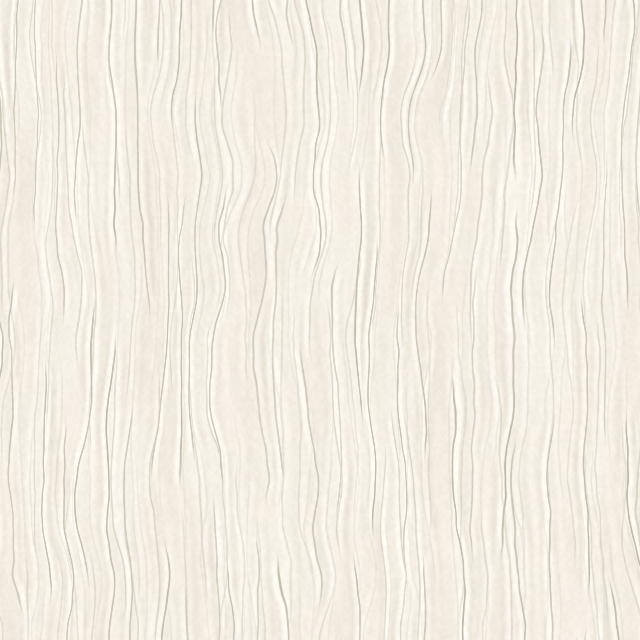
This texture is drawn by a WebGL 1 fragment shader. Its source:

```glsl
precision highp float;
// Cream wallpaper with upright, wandering creases: each crease is a thin
// groove with a pale ridge on one side and a soft shadow on the other.
// Creases are finite segments in jittered columns, over streaks and fine grain.

uniform vec2 u_resolution;

#define COLUMNS 26.0        // creases across the canvas in the main layer
#define SEGMENT 0.62        // height of the cell holding one crease
#define GROOVE_WIDTH 0.0011 // half width of a groove
#define RIDGE_WIDTH 0.0042  // width of the pale ridge
#define WANDER 0.034        // sideways sway shared by neighbouring creases
#define WIGGLE 0.019        // sideways sway of each single crease
#define GRAIN 0.042         // brightness range of the fine grain
#define CREAM vec3(0.957, 0.929, 0.888)
#define PALE vec3(0.992, 0.980, 0.950)
#define SHADE vec3(0.912, 0.880, 0.832)
#define GROOVE vec3(0.750, 0.728, 0.660)

float hash(vec2 p) {
  return fract(sin(dot(p, vec2(127.1, 311.7))) * 43758.5453);
}

float noise(vec2 p) {
  vec2 i = floor(p);
  vec2 f = fract(p);
  f = f * f * (3.0 - 2.0 * f);
  float low = mix(hash(i), hash(i + vec2(1.0, 0.0)), f.x);
  float high = mix(hash(i + vec2(0.0, 1.0)), hash(i + vec2(1.0, 1.0)), f.x);
  return mix(low, high, f.y);
}

// Bends the plane so that neighbouring creases sway together.
float sway(vec2 p) {
  float broad = noise(p * vec2(6.0, 4.0)) - 0.5;
  float small = noise(p * vec2(12.0, 11.0) + 31.0) - 0.5;
  return WANDER * (broad + 0.5 * small);
}

// One layer of creases: x is the relief (ridge minus shadow), y the groove.
vec2 creases(vec2 p, float columns, float seed, float pixel) {
  float relief = 0.0;
  float groove = 0.0;
  float column = floor(p.x * columns);
  for (int n = -2; n <= 2; n++) {
    float id = column + float(n);
    float along = p.y / SEGMENT + hash(vec2(id, seed)) * 7.0;
    vec2 cell = vec2(id + seed * 3.7, floor(along));
    float t = fract(along);

    // Centre line: jitter, lean, slow wiggle and a little roughness.
    float jitter = 0.7 * (hash(cell + 3.1) - 0.5);
    float lean = 0.9 * (hash(cell + 7.7) - 0.5) * (t - 0.5);
    float center = (id + 0.5 + jitter + lean) / columns;
    center += WIGGLE * (noise(vec2(p.y * 8.5, id * 5.3 + seed)) - 0.5);
    center += 0.0028 * (noise(vec2(p.y * 40.0, id * 3.1 + seed)) - 0.5);

    // Short tapered ends and nearly even depth along the crease.
    float start = 0.2 * hash(cell + 11.3);
    float stop = 1.0 - 0.2 * hash(cell + 17.9);
    float taper = smoothstep(start, start + 0.08, t)
                * (1.0 - smoothstep(stop - 0.08, stop, t));
    float depth = taper * (0.6 + 0.4 * hash(cell + 23.0));
    depth *= 0.75 + 0.4 * noise(vec2(p.y * 9.0, id * 2.3 + seed));

    // Cross section, with the main ridge on a random side.
    float side = hash(cell + 29.0) < 0.5 ? -1.0 : 1.0;
    float d = (p.x - center) * side;
    float ridge = exp(-pow((d - 1.1 * RIDGE_WIDTH) / RIDGE_WIDTH, 2.0));
    float rim = exp(-pow((d + 0.004) / 0.0022, 2.0));
    float shadow = exp(-pow((d - 0.0125) / 0.004, 2.0));
    float halfWidth = GROOVE_WIDTH * (0.6 + 0.4 * taper);
    float cut = 1.0 - smoothstep(halfWidth - 0.5 * pixel,
                                 halfWidth + 0.7 * pixel, abs(d));
    relief += depth * (1.1 * ridge + 0.35 * rim - 0.5 * shadow);
    groove = max(groove, depth * cut);
  }
  return vec2(relief, groove);
}

void main() {
  float size = min(u_resolution.x, u_resolution.y);
  vec2 uv = gl_FragCoord.xy / size;
  float pixel = 1.0 / size;
  vec2 p = vec2(uv.x + sway(uv), uv.y);

  // Soft upright streaks of the ground, mostly narrow ones.
  float streak = 0.4 * noise(p * vec2(32.0, 3.0))
               + 0.6 * noise(p * vec2(105.0, 7.0) + 9.0);
  float relief = 0.06 + 1.2 * (streak - 0.5);
  float groove = 0.0;

  // Deep creases first, then fainter and denser ones.
  float strength = 1.0;
  for (int layer = 0; layer < 3; layer++) {
    float order = float(layer);
    vec2 fold = creases(p, COLUMNS + 5.0 * order, 5.0 + 13.0 * order, pixel);
    relief += fold.x * mix(0.35, 1.0, strength);
    groove = max(groove, fold.y * strength);
    strength *= 0.45;
  }

  // Colour by relief, cut the grooves, add grain.
  vec3 color = mix(CREAM, PALE, clamp(relief, 0.0, 1.0));
  color = mix(color, SHADE, clamp(-relief, 0.0, 1.0));
  color = mix(color, GROOVE, clamp(groove, 0.0, 1.0));
  float grain = 0.65 * noise(uv * vec2(280.0, 200.0))
              + 0.35 * noise(uv * vec2(150.0, 70.0) + 50.0);
  color += GRAIN * (grain - 0.5);
  gl_FragColor = vec4(color, 1.0);
}
```
